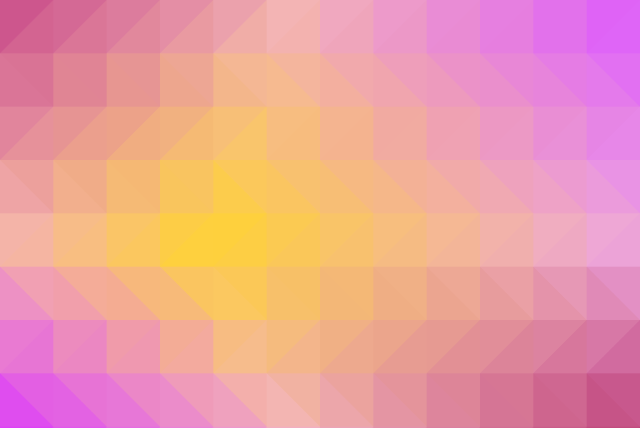
A Shadertoy shader for this background:

```glsl
#define COLUMNS 12.0
#define ROWS 8.0
#define HUB vec2(3.85, 4.5)
#define RIM_X 5.5
#define SAMPLES 3

const vec3 YELLOW  = vec3(1.00, 0.83, 0.18);
const vec3 PEACH   = vec3(0.96, 0.71, 0.71);
const vec3 ROSE    = vec3(0.95, 0.70, 0.75);
const vec3 ORCHID  = vec3(0.93, 0.65, 0.89);
const vec3 CRIMSON = vec3(0.78, 0.28, 0.53);
const vec3 WINE    = vec3(0.74, 0.25, 0.47);
const vec3 VIOLET  = vec3(0.86, 0.33, 1.00);
const vec3 MAGENTA = vec3(0.86, 0.23, 0.98);

// Four blended patches meet at the hub; p is in cells, y pointing down
vec3 colorField(vec2 p) {
    bool below = p.y > HUB.y;
    float v = abs(p.y - HUB.y) / (below ? ROWS - HUB.y : HUB.y);
    v = min(v, 1.0);

    // The vertical ridge leans right as it nears the rims
    float ridge = mix(HUB.x, RIM_X, v);
    bool right = p.x > ridge;
    float u = abs(p.x - ridge) / (right ? COLUMNS - ridge : ridge);
    u = min(u, 1.0);

    vec3 side = right ? ORCHID : PEACH;
    vec3 corner = below ? (right ? WINE : MAGENTA)
                        : (right ? VIOLET : CRIMSON);
    return mix(mix(YELLOW, side, u), mix(ROSE, corner, u), v);
}

// Centre of the triangle holding p; diagonals flip on every other row
vec2 triangleCenter(vec2 p) {
    vec2 cell = floor(p);
    vec2 local = fract(p);
    bool flipped = mod(cell.y, 2.0) > 0.5;
    if (flipped) local.x = 1.0 - local.x;
    vec2 center = vec2(local.x + local.y < 1.0 ? 1.0 : 2.0) / 3.0;
    if (flipped) center.x = 1.0 - center.x;
    return cell + center;
}

void mainImage(out vec4 fragColor, in vec2 fragCoord) {
    vec3 color = vec3(0.0);

    // Average a small grid of samples to smooth the facet edges
    for (int j = 0; j < SAMPLES; j++) {
        for (int i = 0; i < SAMPLES; i++) {
            vec2 offset = (vec2(i, j) + 0.5) / float(SAMPLES) - 0.5;
            vec2 p = fragCoord + offset;
            p.y = iResolution.y - p.y;
            p *= COLUMNS / iResolution.x;
            color += colorField(triangleCenter(p));
        }
    }
    fragColor = vec4(color / float(SAMPLES * SAMPLES), 1.0);
}
```
